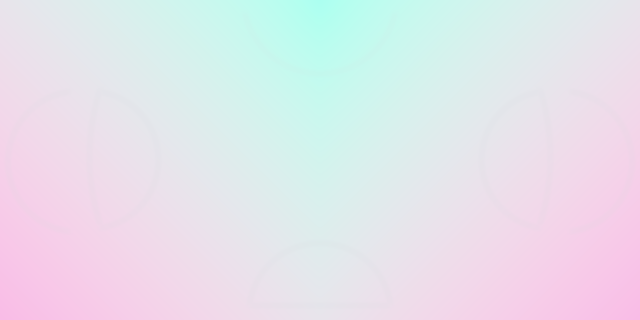
Give the GLSL for this background, as a Shadertoy shader.

```glsl
// Mirrored mint to pink diagonal gradient with faint curved outlines.

// Soft stroke along a circle.
float arcStroke(vec2 p, vec2 center, float radius) {
    return 1.0 - smoothstep(0.004, 0.016, abs(length(p - center) - radius));
}

// Soft window: 1 inside the limit, 0 beyond it.
float below(float value, float limit) {
    return 1.0 - smoothstep(limit - 0.012, limit + 0.012, value);
}

// Quadratic blend through mint, pale and pink.
vec3 pastel(float t) {
    vec3 mint = vec3(0.70, 1.005, 0.94);
    vec3 pale = vec3(0.98, 0.92, 0.9225);
    vec3 pink = vec3(0.975, 0.735, 0.905);
    return mix(mix(mint, pale, t), mix(pale, pink, t), t);
}

void mainImage(out vec4 fragColor, in vec2 fragCoord) {
    // Canvas 2 wide and 1 high, folded about its vertical axis.
    vec2 p = fragCoord / iResolution.xy;
    p.x = abs(2.0 * p.x - 1.0);

    // Diagonal fade away from the top center, with a small glow there.
    vec3 color = pastel(0.5 * (length(vec2(p.x, 0.008)) + 1.0 - p.y));
    float glow = exp(-length((p - vec2(0.0, 1.0)) / vec2(0.09, 0.11)));
    color = mix(color, vec3(0.64, 1.0, 0.94), 0.5 * glow);

    // Bowl at the top and dome at the bottom.
    float stroke = 0.6 * arcStroke(p, vec2(0.0, 1.01), 0.24) * below(p.y, 0.96);
    float dome = arcStroke(p, vec2(0.0, 0.018), 0.222) * below(-p.y, -0.045);
    float base = (1.0 - smoothstep(0.004, 0.016, abs(p.y - 0.045))) * below(p.x, 0.22);
    stroke = max(stroke, max(dome, base));

    // Side petals and the outer crescents.
    float petal = arcStroke(p, vec2(0.72, 0.50), 0.215) * below(p.x, 0.69);
    float spine = arcStroke(p, vec2(0.024, 0.51), 0.696) * below(abs(p.y - 0.51), 0.215);
    float crescent = arcStroke(p, vec2(0.755, 0.495), 0.22) * below(-p.x, -0.78);
    stroke = max(stroke, max(petal, max(spine, crescent)));

    color = mix(color, vec3(0.84, 0.85, 0.87), 0.13 * stroke);
    fragColor = vec4(clamp(color, 0.0, 1.0), 1.0);
}
```
